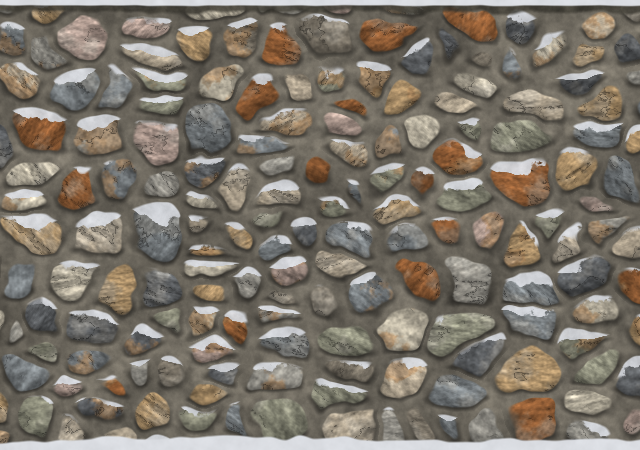
This texture is drawn by a Shadertoy shader. Its source:

```glsl
// Rubble stone wall in grey mortar, with snow lying on the upper edges of the stones.

float hash(vec2 p) {
    return fract(sin(dot(p, vec2(127.1, 311.7))) * 43758.5453);
}

float noise(vec2 p) {
    vec2 i = floor(p), f = fract(p);
    f = f * f * (3.0 - 2.0 * f);
    return mix(mix(hash(i), hash(i + vec2(1, 0)), f.x),
               mix(hash(i + vec2(0, 1)), hash(i + vec2(1, 1)), f.x), f.y);
}

float fbm(vec2 p) {
    float sum = 0.0, amp = 0.5;
    for (int i = 0; i < 5; i++) {
        sum += amp * noise(p);
        p = mat2(1.6, 1.2, -1.2, 1.6) * p + 7.3;
        amp *= 0.55;
    }
    return sum;
}

// Each cell holds one large stone, or two or three small ones
float stoneCount(vec2 cell) {
    float h = hash(cell + 0.5);
    return 1.0 + step(0.48, h) + step(0.8, h);
}

vec2 stoneCentre(vec2 cell, float k, float count) {
    float a = 6.2832 * (hash(cell + 3.1) + k / count);
    vec2 jitter = vec2(hash(cell + k * 0.31 + 5.7), hash(cell + k * 0.43 + 9.2)) - 0.5;
    return cell + 0.5 + (count > 1.5 ? 0.3 * vec2(cos(a), sin(a)) + 0.16 * jitter : 0.56 * jitter);
}

// Returns the rounded distance to the joint and the outward direction; id names the stone
vec3 stones(vec2 q, out vec2 id) {
    vec2 home = floor(q), nearCell = home, centre = q;
    float best = 9.0;
    for (int y = -1; y <= 1; y++)
    for (int x = -1; x <= 1; x++) {
        vec2 cell = home + vec2(x, y);
        float count = stoneCount(cell);
        for (float k = 0.0; k < count; k++) {
            vec2 p = stoneCentre(cell, k, count);
            float d = dot(p - q, p - q);
            if (d < best) { best = d; centre = p; nearCell = cell; id = cell + 0.17 * k; }
        }
    }
    float sum = 1e-6;
    vec2 outward = vec2(0);
    for (int y = -2; y <= 2; y++)
    for (int x = -2; x <= 2; x++) {
        vec2 cell = nearCell + vec2(x, y);
        float count = stoneCount(cell);
        for (float k = 0.0; k < count; k++) {
            vec2 p = stoneCentre(cell, k, count), across = p - centre;
            if (dot(across, across) < 1e-4) continue;
            vec2 n = normalize(across);
            float w = exp(-14.0 * dot(0.5 * (p + centre) - q, n));
            sum += w;
            outward += w * n;
        }
    }
    return vec3(-log(sum) / 14.0, outward / sum);
}

vec3 stoneColour(vec2 uv, vec2 id) {
    vec3 palette[10] = vec3[10](
        vec3(0.46, 0.48, 0.49), vec3(0.57, 0.56, 0.53), vec3(0.70, 0.65, 0.57), vec3(0.67, 0.56, 0.41),
        vec3(0.67, 0.59, 0.55), vec3(0.36, 0.37, 0.38), vec3(0.56, 0.36, 0.21), vec3(0.72, 0.69, 0.62),
        vec3(0.54, 0.54, 0.47), vec3(0.50, 0.47, 0.42));
    vec3 base = palette[int(hash(id + 1.3) * 9.99)];
    vec3 rust = vec3(0.60, 0.40, 0.20);

    // Tilted layers, lit from above
    float tilt = (hash(id + 2.9) - 0.5) * 1.8;
    vec2 r = mat2(cos(tilt), sin(tilt), -sin(tilt), cos(tilt)) * uv;
    vec2 s = r * vec2(16, mix(18.0, 48.0, hash(id + 4.4))) + 40.0 * hash(id + 6.1);
    float layers = fbm(s);
    float relief = layers - fbm(s + vec2(0.05, 0.2));
    float blotch = fbm(uv * 17.0 + 30.0 * hash(id + 8.2));

    vec3 col = mix(base, rust, 0.65 * step(0.72, hash(id + 7.7)) * smoothstep(0.5, 0.66, blotch));
    col = mix(col, vec3(0.66, 0.64, 0.60), 0.45 * smoothstep(0.5, 0.75, blotch));
    col *= 0.72 + 0.55 * layers + 1.1 * relief;
    float crack = smoothstep(0.025, 0.0, abs(layers - 0.42)) * smoothstep(0.4, 0.6, blotch);
    return col * (1.0 - 0.35 * crack) * (0.9 + 0.2 * noise(uv * 170.0));
}

void mainImage(out vec4 fragColor, in vec2 fragCoord) {
    vec2 uv = fragCoord / iResolution.y;

    // Uneven outlines
    vec2 q = uv * vec2(7.2, 9.4);
    q += 0.34 * (vec2(noise(uv * 11.0), noise(uv * 11.0 + 31.0)) - 0.5);
    q += 0.10 * (vec2(noise(uv * 38.0 + 5.0), noise(uv * 38.0 + 67.0)) - 0.5);
    vec2 id;
    vec3 stone = stones(q, id);
    float inside = stone.x - 0.05 - 0.06 * hash(id + 0.7);
    float up = stone.z;

    // Mortar, shaded beneath the stones
    float grit = fbm(uv * 45.0);
    vec3 col = vec3(0.43, 0.41, 0.37) * (0.72 + 0.5 * grit) * (0.85 + 0.3 * noise(uv * 9.0));
    col *= 1.0 - 0.42 * smoothstep(-0.1, 0.0, inside) * smoothstep(0.3, -0.6, up);

    // Stone faces, rounded at the rim
    vec3 face = stoneColour(uv, id);
    face *= 1.0 + (0.2 * up - 0.18) * exp(-9.0 * max(inside, 0.0));
    col = mix(col, face, smoothstep(-0.015, 0.025, inside));

    // Snow caps with crumbled lower edges
    float crumbs = fbm(uv * 55.0 + 13.0) - 0.5;
    float depth = smoothstep(0.25, 0.8, up) * smoothstep(0.25, 0.6, hash(id + 5.3));
    depth *= 0.04 + 0.27 * smoothstep(0.2, 0.8, noise(uv * 15.0 + 3.0));
    float snow = smoothstep(-0.02, 0.03, depth - inside + 0.3 * crumbs - 0.02);
    snow *= smoothstep(-0.05, -0.01, inside) * smoothstep(0.02, 0.07, depth);
    vec3 snowColour = vec3(0.83, 0.84, 0.86) * (0.88 + 0.22 * grit);
    col = mix(col, snowColour, 0.95 * snow);

    // Mossy coping line, then snow along the top and the ground
    float ragged = 0.012 * (noise(uv * vec2(30, 9)) - 0.5);
    col = mix(col, vec3(0.24, 0.23, 0.20) * (0.6 + 0.8 * grit), 0.85 * smoothstep(0.968, 0.978, uv.y + ragged));
    float bank = 0.018 + 0.014 * noise(vec2(uv.x * 8.0, 2.0)) + ragged;
    float drift = max(smoothstep(0.985, 0.990, uv.y + 0.2 * ragged), smoothstep(0.003, -0.003, uv.y - bank));
    col = mix(col, vec3(0.86, 0.87, 0.89) * (0.96 + 0.07 * grit), drift);

    fragColor = vec4(col, 1.0);
}
```
